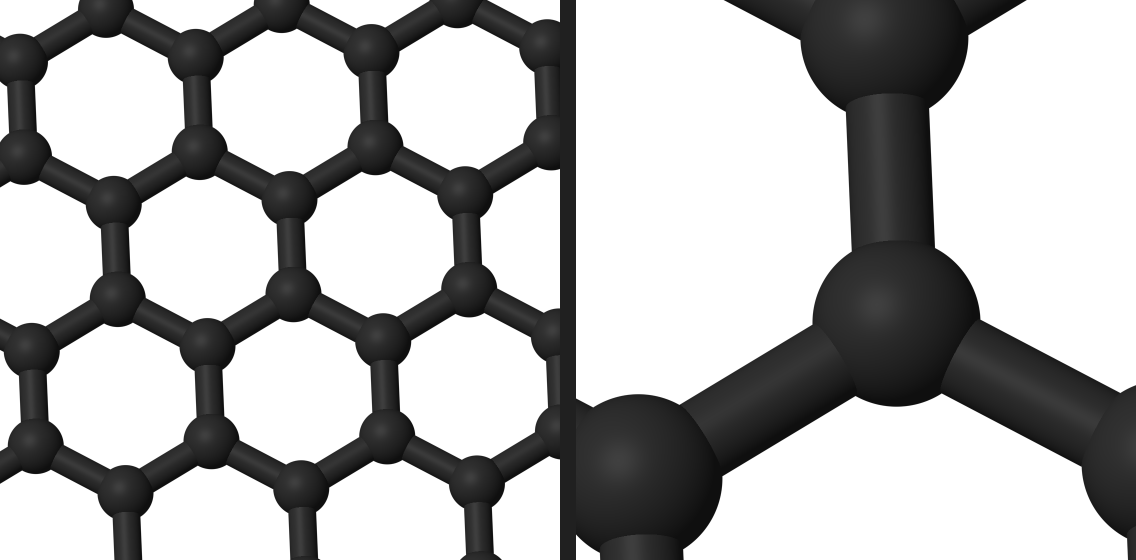
Left: the whole. Right: its middle third, enlarged.
Reproduce this pattern procedurally as a WebGL 1 fragment shader.

```glsl
precision highp float;
// A tilted honeycomb lattice of dark ball-and-stick atoms on white.

uniform vec2 u_resolution;

const vec2 STEP_ACROSS = vec2(0.3138, 0.0086);
const vec2 STEP_DOWN = vec2(0.1674, -0.2539);
const vec2 BOND_DOWN = vec2(0.0072, -0.1699);
const vec2 ORIGIN = vec2(0.5169, 0.6445);
const float ATOM_RADIUS = 0.0500;
const float BOND_RADIUS = 0.0248;
const float TILT = 0.33;

// Lifts a point of the sheet into depth; the lower part is nearer.
vec3 onSheet(vec2 p) {
  return vec3(p, -TILT * p.y);
}

// Lattice coordinates of a point.
vec2 toLattice(vec2 p, vec2 a, vec2 b) {
  float det = a.x * b.y - a.y * b.x;
  return vec2(p.x * b.y - p.y * b.x, a.x * p.y - a.y * p.x) / det;
}

// Hits hold the normal in xyz and the depth in w; edge is the silhouette distance.
void addAtom(vec2 p, vec3 center, float radius, float soft, inout vec4 hit, inout float edge) {
  vec2 offset = (p - center.xy) / radius;
  float dist = (length(offset) - 1.0) * radius;
  if (dist > soft) return;
  edge = min(edge, dist);
  float height = sqrt(max(1.0 - dot(offset, offset), 0.0));
  float depth = center.z + radius * height;
  if (depth > hit.w) hit = vec4(normalize(vec3(offset, height)), depth);
}

void addBond(vec2 p, vec3 start, vec3 end, float radius, float soft, inout vec4 hit, inout float edge) {
  vec3 span = end - start;
  float len = length(span);
  vec3 axis = span / len;
  float flatness = length(axis.xy);
  vec2 along = axis.xy / flatness;
  vec2 across = vec2(-along.y, along.x);
  vec2 q = p - start.xy;
  float side = dot(q, across) / radius;
  float dist = (abs(side) - 1.0) * radius;
  if (dist > soft) return;
  side = clamp(side, -1.0, 1.0);
  float height = sqrt(1.0 - side * side);
  float t = (dot(q, along) + radius * height * axis.z) / flatness;
  if (t < 0.0 || t > len) return;
  edge = min(edge, dist);
  float depth = start.z + t * axis.z + radius * height * flatness;
  vec3 front = vec3(-along * axis.z, flatness);
  if (depth > hit.w) hit = vec4(vec3(across, 0.0) * side + front * height, depth);
}

// Dark plastic under one light from the upper left.
float shade(vec3 normal) {
  vec3 light = normalize(vec3(-0.42, 0.38, 0.82));
  vec3 halfway = normalize(light + vec3(0.0, 0.0, 1.0));
  float diffuse = max(dot(normal, light), 0.0);
  float gloss = pow(max(dot(normal, halfway), 0.0), 28.0);
  return 0.06 + 0.13 * diffuse + 0.065 * gloss;
}

float render(vec2 p, float soft) {
  vec4 hit = vec4(0.0, 0.0, 1.0, -10.0);
  float edge = 1.0;
  vec2 cell = floor(toLattice(p - ORIGIN, STEP_ACROSS, STEP_DOWN) + 0.5);
  for (int j = -1; j <= 1; j++) {
    for (int i = -1; i <= 1; i++) {
      vec2 id = cell + vec2(float(i), float(j));
      vec2 atom = ORIGIN + id.x * STEP_ACROSS + id.y * STEP_DOWN;
      vec2 below = atom + BOND_DOWN;
      vec2 upLeft = below - STEP_DOWN;
      vec2 upRight = upLeft + STEP_ACROSS;
      vec3 center = onSheet(atom);
      addAtom(p, center, ATOM_RADIUS, soft, hit, edge);
      addAtom(p, onSheet(below), ATOM_RADIUS, soft, hit, edge);
      addBond(p, center, onSheet(below), BOND_RADIUS, soft, hit, edge);
      addBond(p, center, onSheet(upLeft), BOND_RADIUS, soft, hit, edge);
      addBond(p, center, onSheet(upRight), BOND_RADIUS, soft, hit, edge);
    }
  }
  float coverage = 1.0 - smoothstep(-soft, soft, edge);
  return mix(1.0, shade(hit.xyz), coverage);
}

void main() {
  float pixel = 1.0 / u_resolution.y;
  float tone = 0.0;
  // Four samples smooth the seams between atoms and bonds.
  for (int j = 0; j < 2; j++) {
    for (int i = 0; i < 2; i++) {
      vec2 jitter = vec2(float(i), float(j)) * 0.5 - 0.25;
      tone += 0.25 * render((gl_FragCoord.xy + jitter) * pixel, 0.4 * pixel);
    }
  }
  gl_FragColor = vec4(vec3(tone), 1.0);
}
```
